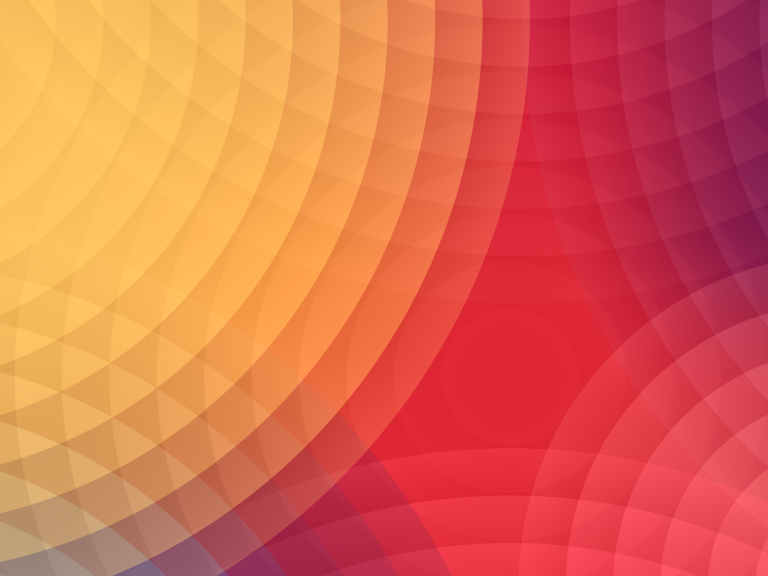
Give the GLSL for this background, as a Shadertoy shader.

```glsl
// Overlapping fans of translucent concentric discs, amber over crimson and violet.

const float STEP = 0.0823; // radius difference between neighbouring discs

// x: how many discs of a fan cover p, y: shading that is brightest inside each rim
vec2 fan(vec2 p, vec2 centre, float outer, int count) {
    float d = length(p - centre);
    float soft = 0.75 / iResolution.y;
    float covered = 0.0;
    for (int i = 0; i < count; i++) {
        float radius = outer - STEP * float(i);
        covered += 1.0 - smoothstep(radius - soft, radius + soft, d);
    }
    float depth = clamp((outer - d) / STEP, 0.0, float(count));
    return vec2(covered, min(covered, 1.0) * (covered - depth - 0.5));
}

// Lay several equal translucent sheets of one tint over a colour
vec3 veil(vec3 below, vec3 tint, float sheets, float opacity) {
    return mix(tint, below, pow(1.0 - opacity, sheets));
}

// Soft round spot of light
float glow(vec2 p, vec2 centre, float tightness) {
    vec2 q = p - centre;
    return exp(-tightness * dot(q, q));
}

void mainImage(out vec4 fragColor, in vec2 fragCoord) {
    vec2 p = fragCoord / iResolution.y;

    // Fans, named by where they lie
    vec2 amber  = fan(p, vec2(-0.208, 0.965), 1.128, 11);
    vec2 middle = fan(p, vec2(0.885, 0.345), 0.942, 11);
    vec2 top    = fan(p, vec2(0.906, 1.601), 1.128, 8);
    vec2 corner = fan(p, vec2(1.476, -0.016), 0.576, 6);
    vec2 bottom = fan(p, vec2(0.885, -0.906), 1.128, 4);
    vec2 slate  = fan(p, vec2(-0.229, -0.497), 1.128, 9);
    vec2 violet = fan(p, vec2(2.035, 0.965), 1.128, 8);

    // Crimson ground, deeper toward the top and dusky at the right
    vec3 col = mix(vec3(0.87, 0.14, 0.20), vec3(0.84, 0.03, 0.16), smoothstep(0.5, 1.0, p.y));
    float dusk = smoothstep(0.98, 1.36, p.x) * smoothstep(0.3, 0.62, p.y);
    col = mix(col, vec3(0.26, 0.06, 0.36), 0.62 * dusk);

    // Cool and red veils
    col = veil(col, vec3(0.22, 0.08, 0.40), violet.x, 0.075);
    col = veil(col, vec3(0.79, 0.29, 0.38), top.x, 0.08);
    col = veil(col, vec3(0.89, 0.18, 0.23), middle.x, 0.03);
    col = veil(col, vec3(0.97, 0.52, 0.52), corner.x, 0.14);
    col = veil(col, vec3(0.98, 0.27, 0.34), bottom.x, 0.22);
    col += 0.05 * (violet.y + corner.y + bottom.y);

    // Shade in the lower left, turning from plum to slate
    vec3 shade = mix(vec3(0.34, 0.09, 0.30), vec3(0.17, 0.42, 0.72), smoothstep(2.5, 7.0, slate.x));
    col = veil(col, shade, slate.x, 0.19);

    // Amber discs: a thin outermost sheet, then stronger ones
    vec3 gold = mix(vec3(0.96, 0.75, 0.36), vec3(1.0, 0.80, 0.38), glow(p, vec2(0.2, 0.58), 5.0));
    float thin = mix(1.0, 0.8, min(amber.x, 1.0));
    float cover = 1.0 - thin * pow(0.69, max(amber.x - 1.0, 0.0));
    col = mix(col, gold, cover);
    col += vec3(0.05, 0.01, -0.06) * glow(p, vec2(0.57, 0.46), 14.0) * cover;

    // Faint rims that show through every layer, clearest at the lower left
    float low = smoothstep(0.65, 0.15, p.y) * cover;
    float rims = amber.y * mix(0.06, 0.02, smoothstep(4.0, 9.0, amber.x));
    rims += middle.y * (0.012 + 0.05 * low);
    rims += top.y * (0.022 + 0.012 * smoothstep(0.6, 1.0, p.y));
    rims += slate.y * (0.02 + 0.06 * low);
    col += rims * vec3(1.0, 1.0, 0.85);

    fragColor = vec4(clamp(col, 0.0, 1.0), 1.0);
}
```
